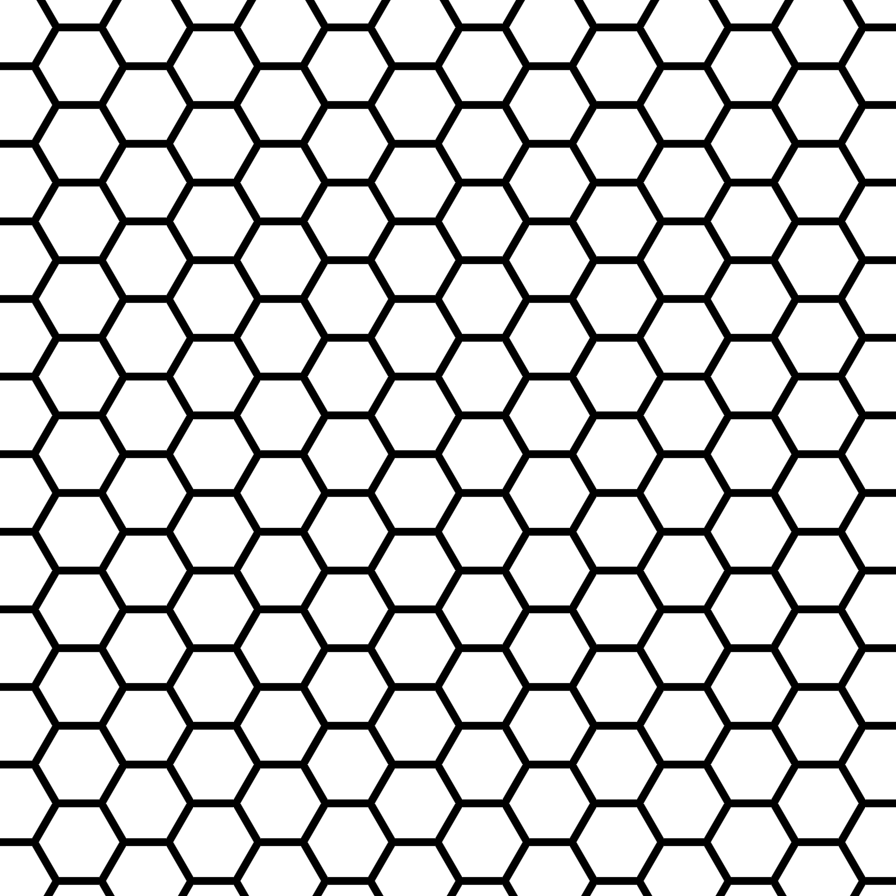
Reproduce this pattern procedurally as a WebGL 1 fragment shader.

```glsl
precision highp float;
// Black honeycomb outline on white: regular flat-topped hexagons of equal size.
// Two interleaved rectangular lattices give the cell centres; the distance to
// the nearest cell wall is then thresholded into a line of constant width.

uniform vec2 u_resolution;

const float SQRT3 = 1.7320508;
const float COLUMN_PERIOD = 0.15;               // two columns, in canvas units
const vec2 PERIOD = vec2(COLUMN_PERIOD, COLUMN_PERIOD / SQRT3);
const vec2 FIRST_CENTRE = vec2(0.0883, 0.0601); // centre of one lower-left cell
const float LINE_WIDTH = 0.0087;
const float EDGE_SOFTNESS = 0.8;                // half-width of smoothing, in pixels
const vec3 LINE_COLOUR = vec3(0.0);
const vec3 CELL_COLOUR = vec3(1.0);

// Offset from the nearest point of a rectangular lattice
vec2 latticeOffset(vec2 p) {
  return (fract(p / PERIOD + 0.5) - 0.5) * PERIOD;
}

// Distance from a hexagon's centre, measured along its nearest wall normal
float hexRadius(vec2 p) {
  p = abs(p);
  return max(p.y, dot(p, vec2(0.5 * SQRT3, 0.5)));
}

// Distance to the closest wall of the honeycomb
float wallDistance(vec2 p) {
  vec2 even = latticeOffset(p);
  vec2 odd = latticeOffset(p - 0.5 * PERIOD);
  float radius = min(hexRadius(even), hexRadius(odd));
  return abs(0.5 * PERIOD.y - radius);
}

void main() {
  float canvas = min(u_resolution.x, u_resolution.y);
  vec2 p = gl_FragCoord.xy / canvas - FIRST_CENTRE;
  float soft = EDGE_SOFTNESS / canvas;

  float fromLine = wallDistance(p) - 0.5 * LINE_WIDTH;
  float cell = smoothstep(-soft, soft, fromLine);
  gl_FragColor = vec4(mix(LINE_COLOUR, CELL_COLOUR, cell), 1.0);
}
```
